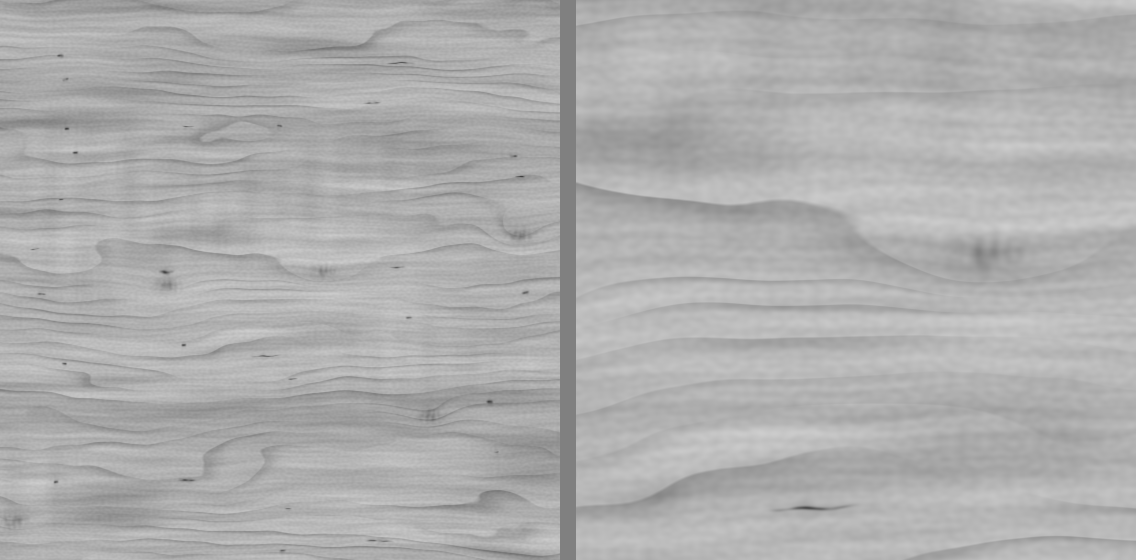
Left, the full canvas; right, a detail of the centre.
This texture is drawn by a Shadertoy shader. Its source:

```glsl
// Pale grey wood veneer with horizontal grain, wavy growth rings, small cracks and knots.

vec2 hash2(vec2 p) {
    vec3 q = fract(p.xyx * vec3(0.1031, 0.1030, 0.0973));
    q += dot(q, q.yzx + 33.33);
    return fract((q.xx + q.yz) * q.zy);
}

float cornerSlope(vec2 cell, vec2 offset) {
    float angle = 6.2832 * hash2(cell + 71.0).x;
    return dot(vec2(cos(angle), sin(angle)), offset);
}

// Gradient noise, roughly -0.7 to 0.7
float gradientNoise(vec2 p) {
    vec2 i = floor(p), f = fract(p);
    vec2 u = f * f * f * (f * (f * 6.0 - 15.0) + 10.0);
    vec2 e = vec2(1.0, 0.0);
    return mix(mix(cornerSlope(i, f), cornerSlope(i + e, f - e), u.x),
               mix(cornerSlope(i + e.yx, f - e.yx), cornerSlope(i + 1.0, f - 1.0), u.x), u.y);
}

// x: swelling of the grain around knots, y: their dark cores
vec2 knots(vec2 p) {
    vec2 sum = vec2(0.0);
    for (float i = 0.0; i < 5.0; i++) {
        vec2 d = (p - hash2(vec2(i * 7.0 + 3.0, 19.0))) * vec2(28.0, 48.0);
        float r = dot(d, d);
        sum += vec2(exp(-r * 0.5), exp(-r * 3.0));
    }
    return sum;
}

// Short dark splits, at most one in each cell of a stretched grid
float cracks(vec2 p) {
    vec2 grid = vec2(5.0, 24.0);
    vec2 cell = floor(p * grid);
    vec2 place = hash2(cell + 11.0), shape = hash2(cell + 137.0);
    vec2 d = p - (cell + 0.3 + 0.4 * place) / grid;
    d.y += 0.003 * gradientNoise(p * vec2(40.0, 15.0));
    vec2 size = vec2(mix(0.006, 0.032, shape.x * shape.x), mix(0.0010, 0.0024, shape.y));
    float taper = 1.0 - smoothstep(0.2, 1.0, abs(d.x) / size.x);
    float core = exp(-d.y * d.y / (size.y * size.y));
    float halo = 0.3 * exp(-abs(d.y) / 0.004);
    float present = step(0.72, hash2(cell + 53.0).y);
    return present * taper * (core + halo) * (0.75 + gradientNoise(p * vec2(90.0, 200.0)));
}

void mainImage(out vec4 fragColor, in vec2 fragCoord) {
    vec2 p = fragCoord / iResolution.y;
    vec2 knot = knots(p);

    // Grain coordinates bend slowly along the board
    vec2 g = p;
    g.y += 0.022 * gradientNoise(p * vec2(2.2, 5.0) + 4.0)
         + 0.006 * gradientNoise(p * vec2(9.0, 14.0))
         + 0.008 * knot.x;

    // Growth rings: slow darkening that ends in a sharp edge
    float height = g.y * 34.0 + 3.0 * gradientNoise(g * vec2(1.6, 7.0) + 20.0)
                 + 1.1 * gradientNoise(g * vec2(4.5, 17.0) + 8.0)
                 + 0.22 * gradientNoise(p * vec2(17.0, 30.0)) + 0.8 * knot.x;
    float edge = clamp(fwidth(height) * 1.3, 0.06, 0.5);
    float ring = floor(height), phase = fract(height);
    float drop = smoothstep(1.0 - edge, 1.0, phase);
    float late = smoothstep(0.35, 1.0 - edge * 0.5, phase);
    float ringLine = late * late * late * (1.0 - drop);
    float ringTone = mix(hash2(vec2(ring, 5.0)).x, hash2(vec2(ring + 1.0, 5.0)).x, drop) - 0.5;
    float ringFade = smoothstep(-0.35, 0.4, gradientNoise(g * vec2(4.0, 13.0) + 31.0));

    // Broad bands and long streaks
    float shade = 0.690;
    shade += 0.085 * gradientNoise(g * vec2(1.1, 9.0) + 2.0);
    shade += 0.065 * gradientNoise(g * vec2(2.2, 34.0) + 12.0);
    shade += 0.055 * gradientNoise(g * vec2(4.0, 85.0) + 40.0);
    shade += 0.050 * gradientNoise(g * vec2(9.0, 180.0) + 60.0);
    shade -= 0.10 * smoothstep(0.12, 0.55, gradientNoise(g * vec2(2.6, 25.0) + 90.0));
    shade += 0.055 * ringTone - 0.13 * ringLine * ringFade;

    // Faint cross-grain shimmer in patches
    float patches = smoothstep(-0.1, 0.4, gradientNoise(p * vec2(2.5, 4.0) + 55.0));
    shade += 0.045 * patches * gradientNoise(vec2(p.x * 28.0, p.y * 3.0) + 14.0);

    // Cracks, knot cores and fine pores
    shade -= 0.27 * cracks(g);
    shade -= 0.16 * knot.y * (0.7 + gradientNoise(p * vec2(130.0, 60.0)));
    shade += 0.035 * gradientNoise(p * vec2(150.0, 230.0));

    fragColor = vec4(vec3(clamp(shade, 0.25, 0.82)), 1.0);
}
```
